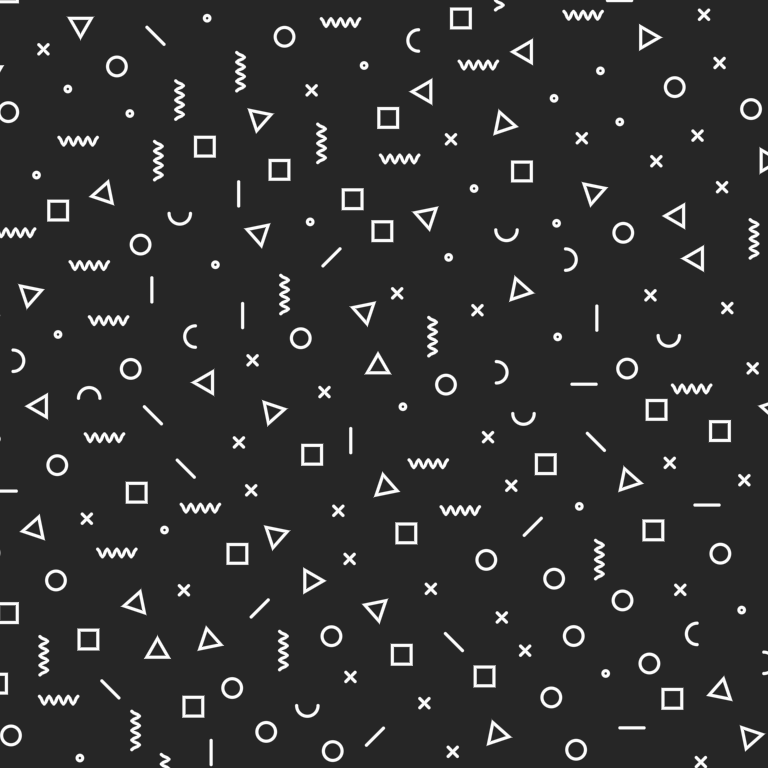
Write a three.js fragment shader that draws this pattern.

```glsl
varying vec2 vUv;

float hash(vec2 p) {
  return fract(sin(dot(p, vec2(127.1, 311.7))) * 4375.85);
}

mat2 rotation(float angle) {
  float c = cos(angle), s = sin(angle);
  return mat2(c, s, -s, c);
}

float segment(vec2 p, vec2 a, vec2 b) {
  vec2 ab = b - a;
  return length(p - a - ab * clamp(dot(p - a, ab) / dot(ab, ab), 0.0, 1.0));
}

// Centerline distances of the outlined shapes
float cross45(vec2 p) {
  p = abs(p);
  return segment(p, vec2(0.0), vec2(0.084));
}

float square(vec2 p) {
  return abs(max(abs(p.x), abs(p.y)) - 0.171);
}

float triangle(vec2 p) {
  return abs(max(abs(p.x) * 0.866 + p.y * 0.5, -p.y) - 0.113);
}

float arc(vec2 p) {
  p.y += 0.1;
  p.x = abs(p.x);
  return p.y > 0.0 ? abs(length(p) - 0.195) : length(p - vec2(0.195, 0.0));
}

float wave(vec2 p) {
  p.x = abs(p.x);
  float d = 1.0;
  vec2 a = vec2(0.0, 0.07);
  for (int i = 1; i <= 12; i++) {
    float t = float(i) / 12.0;
    vec2 b = vec2(0.35 * t, 0.07 * cos(t * 12.5664));
    d = min(d, segment(p, a, b));
    a = b;
  }
  return d;
}

// Picks a shape and its direction for one cell
float shape(vec2 p, vec2 id) {
  float kind = fract(dot(id, vec2(0.382, 0.245)) + 0.45 * hash(id + 3.7));
  float turn = floor(hash(id + 19.3) * 4.0);
  vec2 q = rotation(turn * 1.5708) * p;
  if (kind < 0.15) return cross45(p);
  if (kind < 0.27) return abs(length(p) - 0.05);
  if (kind < 0.38) return square(p);
  if (kind < 0.49) return abs(length(p) - 0.17);
  if (kind < 0.63) {
    float tilt = floor(hash(id + 41.9) * 3.0) - 1.0;
    return triangle(rotation(tilt * 0.2) * q);
  }
  if (kind < 0.78) return wave(turn < 2.0 ? p : vec2(p.y, -p.x));
  if (kind < 0.88) return arc(q);
  return segment(rotation(turn * 0.7854) * p, vec2(-0.22, 0.0), vec2(0.22, 0.0));
}

void main() {
  vec2 p = vUv * 14.0;
  mat2 lattice = rotation(0.4636);
  vec2 cell = floor(p * lattice);
  float d = 1.0;

  // Nearest shape among jittered points of a slanted lattice
  for (int y = -1; y <= 1; y++) {
    for (int x = -1; x <= 1; x++) {
      vec2 id = cell + vec2(x, y);
      float angle = 6.2832 * hash(id + 7.1);
      vec2 jitter = 0.18 * sqrt(hash(id + 57.5)) * vec2(cos(angle), sin(angle));
      vec2 q = p - lattice * (id + 0.5) - jitter;
      if (dot(q, q) < 0.25) d = min(d, shape(q, id));
    }
  }

  // Light strokes on a dark ground
  float ink = 1.0 - smoothstep(0.014, 0.044, d);
  gl_FragColor = vec4(mix(vec3(0.15), vec3(0.99), ink), 1.0);
}
```
